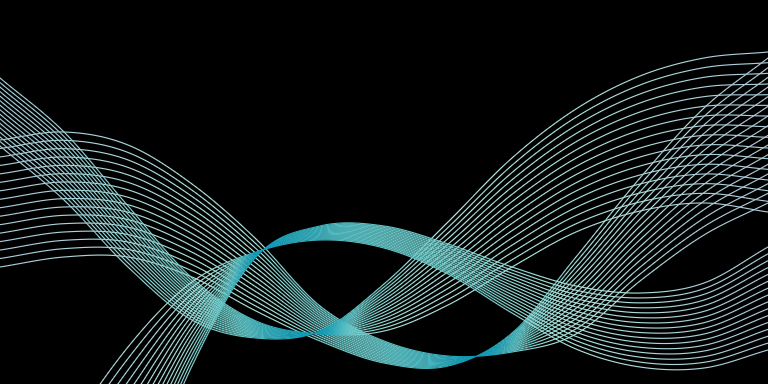
Write a Shadertoy shader that draws this background.

```glsl
// Three twisting ribbons of fine pale strands on black, turning solid teal where
// they narrow. Each ribbon has two spline edges; its strands are even blends of
// those edges, drawn by the distance to the nearest strand.

const int SPANS = 12;            // spline spans across the canvas
const float STRANDS = 15.0;      // gaps between strands of one ribbon
const float UNIT = 384.0;        // edge heights are drops from the top, in 1/UNIT
const float HALF_WIDTH = 0.0015; // half the strand thickness, in canvas heights

const vec3 DEEP_TEAL = vec3(0.05, 0.60, 0.71);
const vec3 AQUA = vec3(0.42, 0.79, 0.79);
const vec3 MINT = vec3(0.68, 0.89, 0.86);
const vec3 ICE = vec3(0.67, 0.80, 0.85);

// Ribbon edges, sampled at even steps from left to right
const float FALL_A[13] = float[13](78., 132., 206., 278., 321., 334., 331., 305., 267., 232., 211., 203., 212.);
const float FALL_B[13] = float[13](146., 200., 267., 320., 338., 331., 284., 222., 158., 109., 76., 58., 52.);
const float WAVE_A[13] = float[13](140., 132., 145., 184., 239., 306., 341., 356., 352., 334., 281., 235., 203.);
const float WAVE_B[13] = float[13](267., 257., 257., 277., 311., 341., 363., 366., 333., 257., 178., 108., 58.);
const float RISE_A[13] = float[13](560., 440., 347., 282., 252., 240., 248., 274., 313., 349., 367., 368., 350.);
const float RISE_B[13] = float[13](700., 640., 520., 366., 257., 226., 226., 244., 267., 286., 293., 283., 247.);

// Catmull-Rom curve through the knots: x = height, y = slope per span
vec2 spline(float knots[13], float s) {
    int k = clamp(int(floor(s)), 0, SPANS - 1);
    float t = s - float(k);
    float p1 = knots[k];
    float p2 = knots[k + 1];
    float p0 = k > 0 ? knots[k - 1] : 2.0 * p1 - p2;
    float p3 = k < SPANS - 1 ? knots[k + 2] : 2.0 * p2 - p1;
    float m1 = 0.5 * (p2 - p0);
    float m2 = 0.5 * (p3 - p1);
    float c = 3.0 * (p2 - p1) - 2.0 * m1 - m2;
    float d = 2.0 * (p1 - p2) + m1 + m2;
    float value = p1 + t * (m1 + t * (c + t * d));
    float slope = m1 + t * (2.0 * c + 3.0 * t * d);
    return vec2(1.0 - value / UNIT, -slope / UNIT);
}

// Teal in narrow parts, pale in open parts, cooler towards the sides
vec3 strandColor(float gap, float across) {
    vec3 pale = mix(MINT, ICE, smoothstep(0.2, 0.5, abs(across - 0.5)));
    vec3 dense = mix(DEEP_TEAL, AQUA, smoothstep(0.0, 0.0045, gap));
    return mix(dense, pale, smoothstep(0.003, 0.011, gap));
}

// Lay one ribbon, between two edges, over the colour below it
vec3 ribbon(vec3 below, vec2 p, float aspect, float pixel, vec2 edgeA, vec2 edgeB) {
    float span = edgeB.x - edgeA.x;
    float safeSpan = abs(span) < 1e-5 ? 1e-5 : span;
    float place = (p.y - edgeA.x) / safeSpan;
    float nearest = clamp(round(place * STRANDS), 0.0, STRANDS) / STRANDS;
    vec2 strand = mix(edgeA, edgeB, nearest);

    // Turn vertical distances into distances square to the strand
    float slope = strand.y * float(SPANS) / aspect;
    float tilt = inversesqrt(1.0 + slope * slope);
    float distance = abs(p.y - strand.x) * tilt;
    float gap = abs(span) / STRANDS * tilt;
    float line = clamp((HALF_WIDTH - distance) / pixel + 0.5, 0.0, 1.0);

    // Tightly packed strands close into a solid sheet
    float edgeDistance = max(-place, place - 1.0) * abs(safeSpan) * tilt;
    float inside = clamp(0.5 - edgeDistance / pixel, 0.0, 1.0);
    float sheet = inside * (1.0 - smoothstep(0.003, 0.0075, gap));

    return mix(below, strandColor(gap, p.x / aspect), max(line, 0.9 * sheet));
}

void mainImage(out vec4 fragColor, in vec2 fragCoord) {
    vec2 p = fragCoord / iResolution.y;
    float aspect = iResolution.x / iResolution.y;
    float pixel = 1.0 / iResolution.y;
    float s = p.x / aspect * float(SPANS);

    vec3 color = vec3(0.0);
    color = ribbon(color, p, aspect, pixel, spline(WAVE_A, s), spline(WAVE_B, s));
    color = ribbon(color, p, aspect, pixel, spline(FALL_A, s), spline(FALL_B, s));
    color = ribbon(color, p, aspect, pixel, spline(RISE_A, s), spline(RISE_B, s));
    fragColor = vec4(color, 1.0);
}
```
